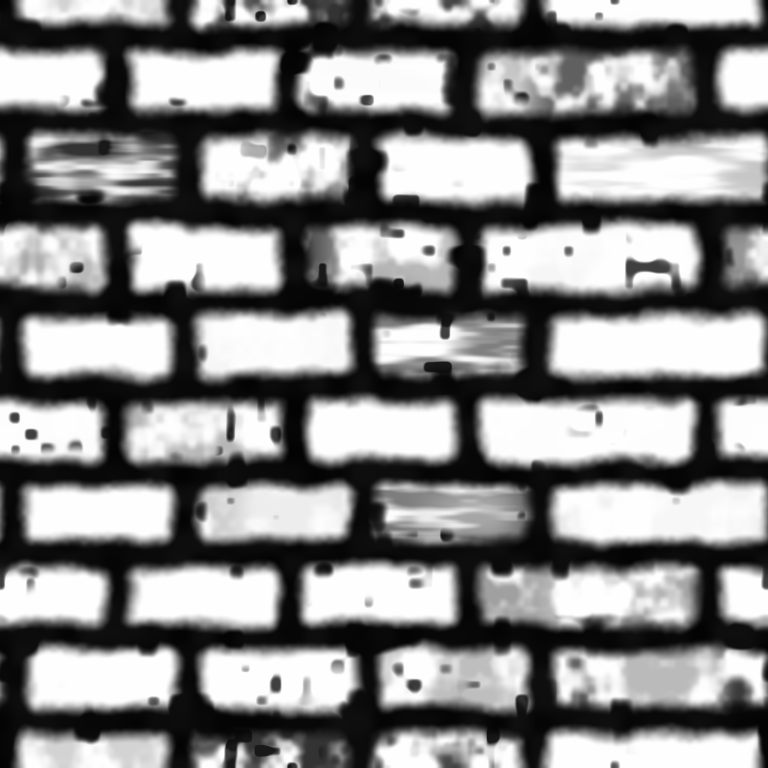
A Shadertoy shader for this texture:

```glsl
// Worn black-and-white brick wall: nine staggered courses of three short
// bricks and one long one. Each brick is a rounded box with noise-warped soft
// edges; periodic noise adds grime, streaks and pits, so the tile is seamless.

const float TAU = 6.2831853;
const float COURSES = 9.0;
const float SHORT_BRICK = 0.2285;
const float LONG_BRICK = 1.0 - 3.0 * SHORT_BRICK;
const float JOINT = 0.030;
const float CORNER = 0.014;
const vec3 BRICK_COLOR = vec3(0.995);
const vec3 MORTAR_COLOR = vec3(0.01);

float hash(vec2 p) {
    vec3 q = fract(p.xyx * 0.1031);
    q += dot(q, q.yzx + 33.33);
    return fract((q.x + q.y) * q.z);
}

// Value noise that wraps after one unit; cells is the lattice size.
float noise(vec2 p, vec2 cells, float seed) {
    p *= cells;
    vec2 i = floor(p);
    vec2 f = p - i;
    f = f * f * f * (f * (f * 6.0 - 15.0) + 10.0);
    vec2 a = mod(i, cells) + seed;
    vec2 b = mod(i + 1.0, cells) + seed;
    return mix(mix(hash(a), hash(vec2(b.x, a.y)), f.x),
               mix(hash(vec2(a.x, b.y)), hash(b), f.x), f.y);
}

float fbm(vec2 p, vec2 cells, float seed) {
    float sum = 0.0;
    float weight = 0.55;
    for (int i = 0; i < 3; i++) {
        sum += weight * noise(p, cells, seed);
        cells *= 2.0;
        seed += 17.0;
        weight *= 0.5;
    }
    return sum / 0.9625;
}

float roundedBox(vec2 p, vec2 halfSize, float radius) {
    vec2 q = abs(p) - halfSize + radius;
    return length(max(q, 0.0)) + min(max(q.x, q.y), 0.0) - radius;
}

// Signed distance to the nearest brick; id receives its column and course.
float brickDistance(vec2 p, out vec2 id) {
    // Courses count downwards and are slightly uneven in height.
    float t = 1.0 - p.y;
    float y = mod((t + 0.0065 * cos(TAU * t)) * COURSES - 0.495, COURSES);
    float course = floor(y);

    // Alternate courses are staggered; the closing one repeats the stagger.
    bool closing = course > COURSES - 1.5;
    float start = mod(course, 2.0) > 0.5 ? 0.016 : 0.925;
    start = closing ? 0.004 : start;
    start += 0.010 * (hash(vec2(course, 71.0)) - 0.5);
    float x = fract(p.x - start);
    float column = min(floor(x / SHORT_BRICK), 3.0);
    float width = column < 2.5 ? SHORT_BRICK : LONG_BRICK;
    id = vec2(column, course);

    vec2 local = vec2(x - column * SHORT_BRICK - 0.5 * width,
                      (y - course - 0.5) / COURSES);
    vec2 shrink = vec2(hash(id + 5.0), hash(id + 23.0)) * 0.003;
    vec2 halfSize = 0.5 * (vec2(width, 1.0 / COURSES) - JOINT) - shrink;
    return roundedBox(local, halfSize, CORNER);
}

// Darkening of a brick face: cloudy grime, horizontal streaks and small pits.
float grime(vec2 p, vec2 id) {
    float amount = smoothstep(0.52, 0.95, hash(id + 41.0));
    float streaky = step(0.72, hash(id + 59.0));
    float cloud = fbm(p, vec2(24.0, 22.0), 101.0);
    float streak = fbm(p, vec2(9.0, 46.0), 137.0);
    float stain = smoothstep(0.32, 0.68, mix(cloud, streak, streaky));
    float patchMask = smoothstep(0.25, 0.60, noise(p, vec2(8.0, 9.0), 173.0));
    float pits = smoothstep(0.74, 0.92, noise(p, vec2(50.0, 46.0), 211.0));
    float pitMask = smoothstep(0.58, 0.78, noise(p, vec2(9.0, 11.0), 239.0));
    float stains = amount * stain * mix(0.35, 1.0, patchMask) * 0.80;
    return clamp(stains + 0.75 * pits * pitMask, 0.0, 0.9);
}

void mainImage(out vec4 fragColor, in vec2 fragCoord) {
    vec2 uv = fragCoord / iResolution.xy;

    // Bend the joints gently, then roughen and chip the brick edges.
    vec2 bend = vec2(noise(uv, vec2(13.0, 17.0), 7.0),
                     noise(uv, vec2(15.0, 13.0), 31.0)) - 0.5;
    vec2 id;
    float d = brickDistance(uv + 0.010 * bend, id);
    d += 0.011 * (fbm(uv, vec2(32.0, 30.0), 53.0) - 0.5);
    float chip = smoothstep(0.76, 0.98, noise(uv, vec2(26.0, 24.0), 83.0));
    d += 0.013 * chip * smoothstep(-0.026, -0.006, d);
    float face = 1.0 - smoothstep(-0.013, 0.011, d);

    // Stained faces over faintly mottled mortar.
    vec3 mortar = MORTAR_COLOR + 0.05 * noise(uv, vec2(34.0), 263.0);
    vec3 brick = BRICK_COLOR * (1.0 - grime(uv, id));
    fragColor = vec4(mix(mortar, brick, face), 1.0);
}
```
